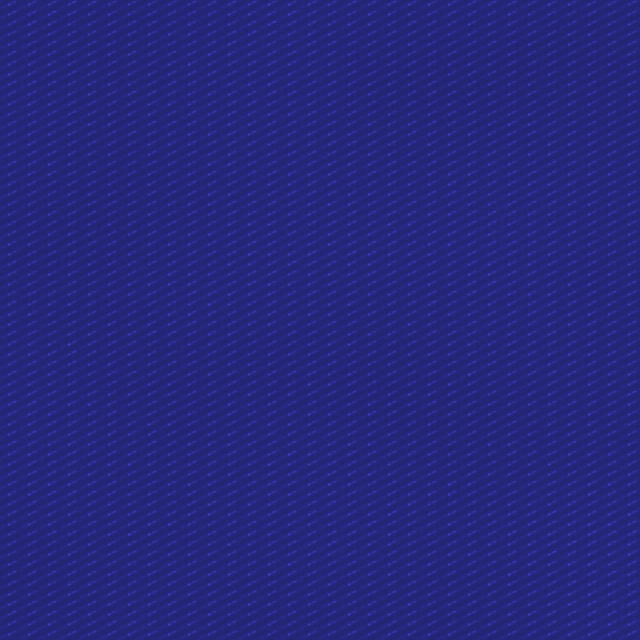
Write a Shadertoy shader that draws this texture.

```glsl
// Fine navy twill: an upright 32 by 64 grid of small cells, each holding a
// bright fleck, a short rising dash and a faint pick over low diagonal ribs.
// Fleck strength beats gently from row to row; gradient noise adds grain and wear.

#define CELLS vec2(32.0, 64.0)
#define BEAT_ROWS 7.0
#define BEAT_DEPTH 0.35
#define RIB_DEPTH 0.30
#define GRAIN 0.55
#define WEAR 0.03
#define SLUB_CHANCE 0.05
#define NAVY_DARK vec3(0.137, 0.140, 0.447)
#define NAVY vec3(0.156, 0.159, 0.508)
#define THREAD vec3(0.168, 0.176, 0.575)
#define FLECK vec3(0.225, 0.235, 0.750)

const float TAU = 6.2831853;

float hash(vec2 p) {
    vec3 q = fract(vec3(p.xyx) * 0.1031);
    q += dot(q, q.yzx + 33.33);
    return fract((q.x + q.y) * q.z);
}

float gradientDot(vec2 corner, vec2 p) {
    float angle = TAU * hash(corner);
    return dot(vec2(cos(angle), sin(angle)), p - corner);
}

float gradientNoise(vec2 p) {
    vec2 i = floor(p), f = p - i;
    vec2 u = f * f * f * (f * (f * 6.0 - 15.0) + 10.0);
    float low = mix(gradientDot(i, p), gradientDot(i + vec2(1, 0), p), u.x);
    float high = mix(gradientDot(i + vec2(0, 1), p), gradientDot(i + 1.0, p), u.x);
    return mix(low, high, u.y);
}

// Soft coverage of a capsule; lengths are fractions of the canvas width
float capsule(vec2 p, vec2 center, vec2 halfSpan, float radius, float blur) {
    vec2 q = p - center;
    float t = clamp(dot(q, halfSpan) / dot(halfSpan, halfSpan), -1.0, 1.0);
    return 1.0 - smoothstep(-blur, blur, length(q - halfSpan * t) - radius);
}

void mainImage(out vec4 fragColor, in vec2 fragCoord) {
    vec2 uv = fragCoord / iResolution.xy;
    vec2 grid = uv * CELLS;
    vec2 id = floor(grid);
    vec2 size = 1.0 / CELLS;
    float blur = max(0.0010, 0.6 / iResolution.y);

    // Diagonal ribs with thread grain
    float rib = cos(TAU * (grid.y - grid.x - 0.1));
    float grain = gradientNoise(grid * vec2(5.0, 3.0));
    float light = 0.45 + RIB_DEPTH * rib + GRAIN * grain;
    vec3 color = mix(NAVY_DARK, NAVY, clamp(light, 0.0, 1.0));

    // Thread marks, including those reaching in from neighbouring cells
    float fleck = 0.0, thread = 0.0;
    vec2 rise = vec2(0.0027, 0.0010);
    for (int y = -1; y <= 1; y++)
    for (int x = -1; x <= 1; x++) {
        vec2 cell = id + vec2(x, y);
        vec2 p = (grid - cell) * size;
        float beat = 0.5 + 0.5 * cos(TAU * (2.0 * cell.y - cell.x) / BEAT_ROWS);
        float vary = mix(0.85, 1.05, hash(cell));
        float spotLevel = vary * (1.0 - BEAT_DEPTH * (1.0 - beat));
        float dashLevel = vary * (0.8 - BEAT_DEPTH * beat);

        // A slub brightens a stretch of one diagonal row
        float diagonal = cell.y - cell.x;
        float stretch = smoothstep(0.0, 0.2, gradientNoise(vec2(cell.x * 0.17, diagonal * 3.7)));
        float slub = step(hash(vec2(diagonal, 5.0)), SLUB_CHANCE) * stretch;

        vec2 dotAt = vec2(0.46, 0.55) * size;
        vec2 dashAt = vec2(0.72, 0.82) * size;
        vec2 pickAt = vec2(0.16, 0.30) * size;
        float spot = capsule(p, dotAt, rise * 0.2, 0.0016, blur);
        float dash = capsule(p, dashAt, rise * 0.8, 0.0011, blur);
        float pick = capsule(p, pickAt, rise, 0.0012, blur);
        float sheen = capsule(p, mix(dotAt, dashAt, 0.4), rise * 2.0, 0.0016, blur * 1.5);
        fleck = max(fleck, max(spotLevel * spot, dashLevel * dash) * (1.0 + 0.3 * slub));
        thread = max(thread, max(0.6 * pick, 0.5 * sheen));
    }

    color = mix(color, THREAD, thread);
    color = mix(color, FLECK, min(fleck, 1.0));

    // Slow wear, a little paler toward the lower right corner
    float wear = gradientNoise(uv * vec2(3.0, 4.0) + 7.0);
    float fade = smoothstep(0.35, 0.0, length(uv - vec2(1.0, 0.0)));
    color *= 1.0 + WEAR * (wear + fade);
    fragColor = vec4(color, 1.0);
}
```
